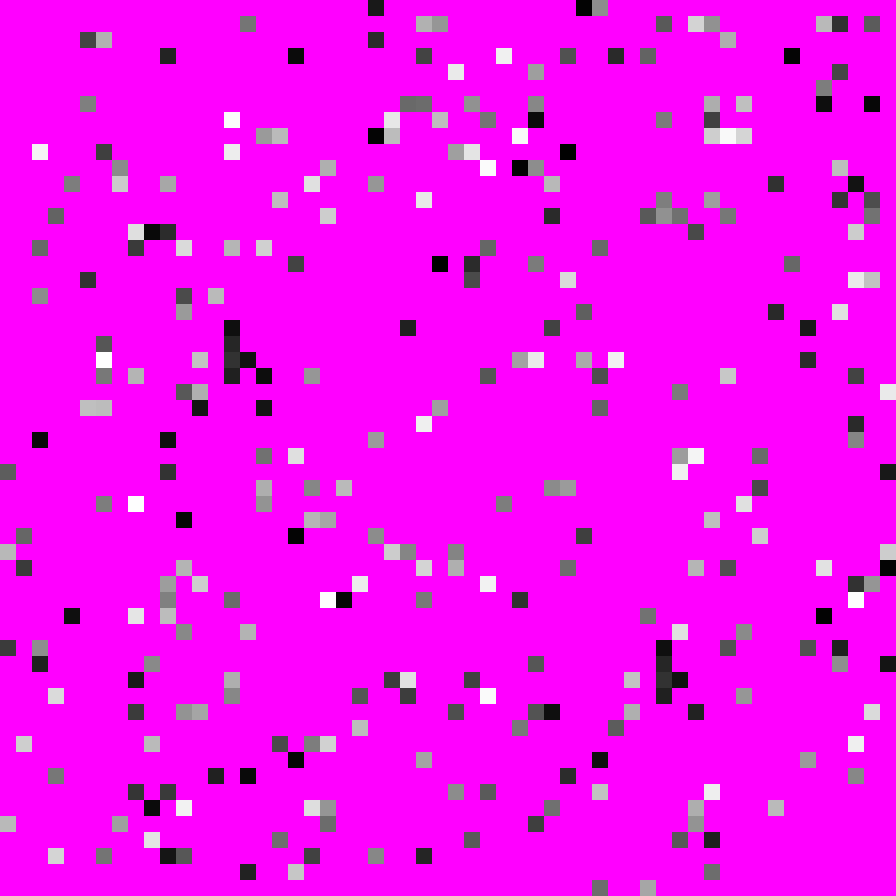
Give the GLSL for this texture, as a Shadertoy shader.

```glsl
// Sparse random grey squares scattered on a magenta grid.

const float GRID_CELLS = 56.0;
const float GREY_SHARE = 0.108;
const vec3 MAGENTA = vec3(1.0, 0.0, 1.0);

// Sine hash: a value from 0 to 1 per cell and seed.
float hash(vec2 cell, float seed) {
    return fract(sin(dot(cell, vec2(127.1, 311.7)) + seed) * 43758.5453);
}

// Colour of one grid cell: mostly background, sometimes a grey of any tone.
vec3 cellColor(vec2 cell, vec3 background, float share) {
    float isGrey = step(hash(cell, 17.3), share);
    return mix(background, vec3(hash(cell, 74.7)), isGrey);
}

// Blends the four cells around the nearest grid corner over one pixel.
vec3 smoothGrid(vec2 p, float pixelSize, vec3 background, float share) {
    vec2 corner = floor(p + 0.5);
    vec2 blend = clamp((p - corner) / pixelSize + 0.5, 0.0, 1.0);
    vec3 lower = mix(cellColor(corner - 1.0, background, share),
                     cellColor(corner + vec2(0.0, -1.0), background, share), blend.x);
    vec3 upper = mix(cellColor(corner + vec2(-1.0, 0.0), background, share),
                     cellColor(corner, background, share), blend.x);
    return mix(lower, upper, blend.y);
}

void mainImage(out vec4 fragColor, in vec2 fragCoord) {
    float pixelSize = GRID_CELLS / iResolution.y;
    vec2 p = fragCoord * pixelSize;
    fragColor = vec4(smoothGrid(p, pixelSize, MAGENTA, GREY_SHARE), 1.0);
}
```
